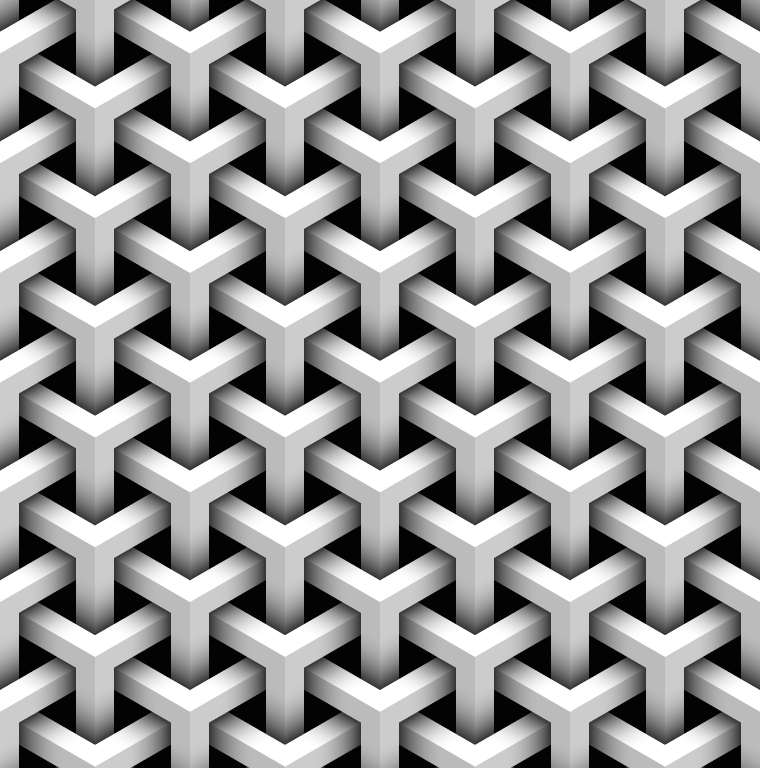
Reproduce this pattern procedurally as a WebGL 2 fragment shader.

```glsl
#version 300 es
precision highp float;
uniform vec2 u_resolution;
out vec4 fragColor;

const float ROOT3 = 1.7320508;
const float HALF_WIDTH = 0.172;
const vec2 REPEATS = vec2(4.0, 7.0);
const vec2 CELL = vec2(ROOT3, 1.0);

// Brightness of one three-armed beam centred on the origin, 0 outside it
float beam(vec2 d) {
    // Mirror left to right, then pick the nearest arm
    vec2 q = vec2(abs(d.x), d.y);
    vec2 axis = q.y < -q.x / ROOT3 ? vec2(0.0, -1.0) : vec2(0.5 * ROOT3, 0.5);
    float along = dot(q, axis);
    float across = abs(q.x * axis.y - q.y * axis.x);

    // Distance left before the arm slips under its neighbour
    float toEnd = 1.0 - along - (2.0 * HALF_WIDTH + across) / ROOT3;
    if (across > HALF_WIDTH || toEnd < -0.002) return 0.0;

    // Top, left and right faces
    float face = d.x < 0.0 ? 0.735 : 0.80;
    if (q.y > q.x / ROOT3) face = 1.0;

    // Soft shadow cast on the arm by the neighbour
    float dark = 1.0 - clamp(toEnd / 0.5, 0.0, 1.0);
    return mix(face, 0.20, dark * dark);
}

// Two interleaved rectangular grids form the triangular lattice
float weave(vec2 p) {
    float light = 0.01;
    for (int grid = 0; grid < 2; grid++) {
        vec2 shift = grid == 0 ? vec2(0.0, 0.5) : vec2(0.5, 0.0);
        vec2 local = fract(p / CELL - shift + 0.5) - 0.5;
        for (int i = -1; i <= 1; i++) {
            for (int j = -1; j <= 1; j++) {
                light = max(light, beam((local - vec2(i, j)) * CELL));
            }
        }
    }
    return light;
}

void main() {
    // Average a 3 by 3 grid of samples to smooth the edges
    float sum = 0.0;
    for (int i = -1; i <= 1; i++) {
        for (int j = -1; j <= 1; j++) {
            vec2 uv = (gl_FragCoord.xy + vec2(i, j) / 3.0) / u_resolution;
            sum += weave(uv * REPEATS * CELL - vec2(0.0, 0.012));
        }
    }
    fragColor = vec4(vec3(sum / 9.0), 1.0);
}
```
